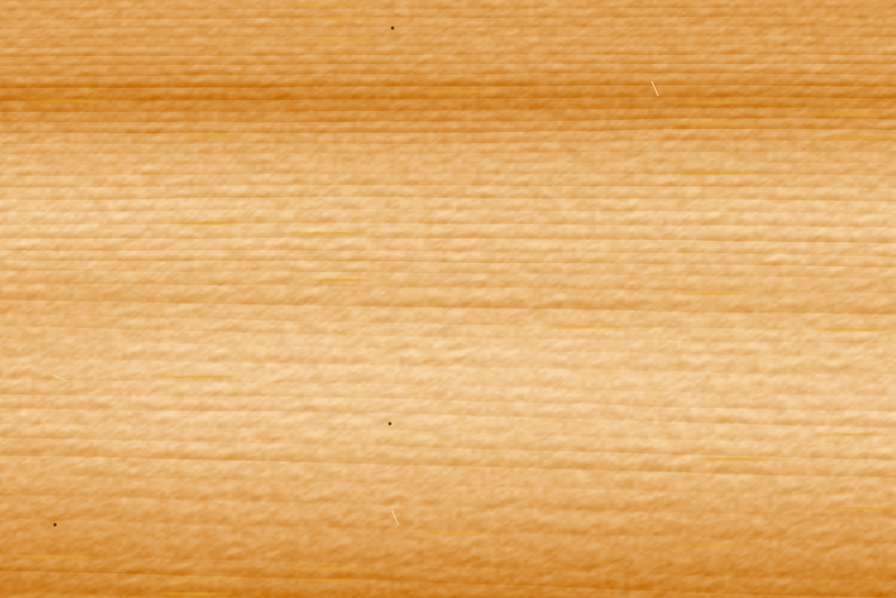
Write a WebGL 1 fragment shader that draws this texture.

```glsl
precision highp float;
uniform vec2 u_resolution;

const vec3 AMBER = vec3(0.81, 0.51, 0.15);
const vec3 CREAM = vec3(0.94, 0.77, 0.55);
const vec3 RESIN = vec3(0.89, 0.64, 0.15);
const vec3 KNOT = vec3(0.27, 0.14, 0.05);
const vec3 FIBRE = vec3(0.97, 0.83, 0.60);

const float RING_RATE = 62.0;      // rings per height at the top edge
const float RING_SPREAD = 20.0;    // how fast rings widen downwards
const float RING_DEPTH = 0.34;
const float RING_SLOPE = 0.030;
const float BUMP_DEPTH = 0.30;
const float GRAIN_DEPTH = 0.26;
const vec2 BUMP_RATE = vec2(48.0, 88.0);
const vec2 GRAIN_RATE = vec2(125.0, 190.0);
const vec2 RESIN_CELL = vec2(0.22, 0.02);
const float RESIN_SHARE = 0.07;
const float SPECK_CELL = 0.20;
const float SPECK_SHARE = 0.09;
const float SPECK_RADIUS = 0.0032;
const float FIBRE_CELL = 0.25;
const float FIBRE_SHARE = 0.20;

float hash(vec2 p) {
  return fract(sin(dot(p, vec2(127.1, 311.7))) * 43758.5453);
}

float noise(vec2 p) {
  vec2 i = floor(p);
  vec2 f = fract(p);
  f = f * f * (3.0 - 2.0 * f);
  return mix(mix(hash(i), hash(i + vec2(1.0, 0.0)), f.x),
             mix(hash(i + vec2(0.0, 1.0)), hash(i + vec2(1.0)), f.x), f.y);
}

float bell(float x, float centre, float width) {
  float d = (x - centre) / width;
  return exp(-d * d);
}

// Broad light and dark zones, t runs from top to bottom
float zoneTone(vec2 p, float t) {
  float tone = 0.50 + 0.52 * smoothstep(0.16, 0.38, t);
  tone -= 0.34 * bell(t, 0.165, 0.035);
  tone -= 0.13 * bell(t, 0.49, 0.055);
  tone -= 0.82 * smoothstep(0.68, 1.02, t);
  tone -= 0.12 * (1.0 - smoothstep(0.0, 0.35, p.x)) * smoothstep(0.3, 0.6, t);
  return tone + 0.20 * (noise(p * vec2(1.3, 8.0) + 5.0) - 0.5);
}

// Growth rings: slow darkening that ends in a crisp edge
float ringShade(vec2 p, float t) {
  float s = t - RING_SLOPE * (p.x - 0.75) * smoothstep(0.1, 1.0, t);
  s += 0.010 * (noise(vec2(p.x * 1.6, t * 9.0)) - 0.5);
  s += 0.0022 * (noise(vec2(p.x * 9.0, t * 40.0)) - 0.5);
  float phase = RING_RATE * s - RING_SPREAD * s * s;
  phase += 0.9 * noise(vec2(3.0, s * 17.0));
  float f = fract(phase);
  float late = smoothstep(0.25, 0.85, f) * (1.0 - smoothstep(0.86, 1.0, f));
  float strength = 0.35 + 0.75 * hash(vec2(floor(phase), 7.0));
  return late * strength * (0.65 + 0.6 * noise(vec2(p.x * 5.0, t * 70.0)));
}

// Slanted tool ripple lit from above, plus fine pores
float surfaceRelief(vec2 p) {
  vec2 q = vec2(p.x, p.y - 0.28 * p.x);
  vec2 b = q * BUMP_RATE;
  float bump = noise(b) - noise(b + vec2(0.25, 0.6));
  float grain = noise(q * GRAIN_RATE) - 0.5;
  return BUMP_DEPTH * bump + GRAIN_DEPTH * grain;
}

float resinMask(vec2 p) {
  vec2 q = p / RESIN_CELL;
  vec2 id = floor(q);
  vec2 jitter = vec2(hash(id + 11.0), hash(id + 23.0)) - 0.5;
  vec2 d = abs(fract(q) - 0.5 - jitter * vec2(0.2, 0.4));
  float streak = (1.0 - smoothstep(0.08, 0.38, d.x)) * (1.0 - smoothstep(0.04, 0.24, d.y));
  float broken = 0.4 + 0.6 * noise(p * vec2(60.0, 150.0));
  return streak * broken * step(hash(id + 37.0), RESIN_SHARE);
}

float speckMask(vec2 p) {
  vec2 q = p / SPECK_CELL;
  vec2 id = floor(q);
  vec2 spot = 0.2 + 0.6 * vec2(hash(id + 41.0), hash(id + 53.0));
  float d = length(fract(q) - spot) * SPECK_CELL;
  float mask = 1.0 - smoothstep(0.4 * SPECK_RADIUS, 1.3 * SPECK_RADIUS, d);
  return mask * step(hash(id + 67.0), SPECK_SHARE);
}

float fibreMask(vec2 p) {
  vec2 q = p / FIBRE_CELL;
  vec2 id = floor(q);
  vec2 d = (fract(q) - 0.3 - 0.4 * vec2(hash(id + 71.0), hash(id + 83.0))) * FIBRE_CELL;
  float angle = -0.4 - 0.8 * hash(id + 97.0);
  vec2 axis = vec2(cos(angle), sin(angle));
  float reach = length(d - axis * clamp(dot(d, axis), -0.012, 0.012));
  return (1.0 - smoothstep(0.0004, 0.0026, reach)) * step(hash(id + 101.0), FIBRE_SHARE);
}

void main() {
  vec2 p = gl_FragCoord.xy / u_resolution.y;
  float t = 1.0 - p.y;
  float tone = zoneTone(p, t) - RING_DEPTH * ringShade(p, t) + surfaceRelief(p);
  vec3 colour = mix(AMBER, CREAM, clamp(tone, -0.35, 1.25));
  colour = mix(colour, RESIN, 0.75 * resinMask(p));
  colour = mix(colour, FIBRE, 0.7 * fibreMask(p));
  colour = mix(colour, KNOT, 0.85 * speckMask(p));
  gl_FragColor = vec4(colour, 1.0);
}
```
